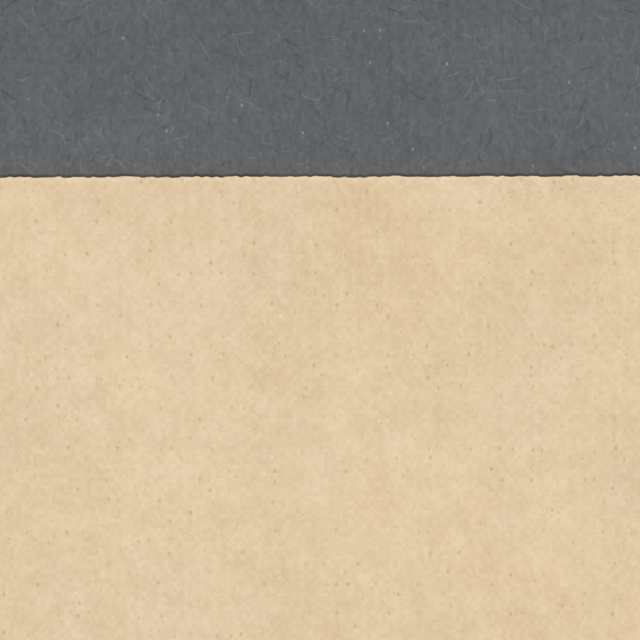
Reproduce this texture procedurally as a Shadertoy shader.

```glsl
// Two sheets of paper: a dark grey fibrous band above a warm sand-coloured sheet.
// Layered value noise gives grain and mottling; jittered grid cells scatter
// curved fibres and small flecks; a rough, shaded seam separates the sheets.

const vec3 SAND = vec3(0.882, 0.789, 0.655);
const vec3 SLATE = vec3(0.399, 0.406, 0.414);
const vec3 SEAM_SHADOW = vec3(0.25, 0.235, 0.225);

float hash(vec2 p) {
    return fract(sin(dot(p, vec2(127.1, 311.7))) * 43758.5453);
}

float noise(vec2 p) {
    vec2 cell = floor(p), f = fract(p);
    f = f * f * (3.0 - 2.0 * f);
    float low = mix(hash(cell), hash(cell + vec2(1, 0)), f.x);
    float high = mix(hash(cell + vec2(0, 1)), hash(cell + vec2(1, 1)), f.x);
    return mix(low, high, f.y);
}

// Octave sum, centred on zero
float fbm(vec2 p) {
    float sum = 0.0, weight = 0.5;
    for (int i = 0; i < 4; i++) {
        sum += weight * (noise(p) - 0.5);
        p = mat2(0.8, 0.6, -0.6, 0.8) * p * 2.03 + 17.3;
        weight *= 0.5;
    }
    return sum;
}

// Curved strokes of random direction, one per jittered cell
float fibres(vec2 uv, float scale, float width, float seed) {
    vec2 p = uv * scale, cell = floor(p);
    float sum = 0.0;
    for (int j = -1; j <= 1; j++)
    for (int i = -1; i <= 1; i++) {
        vec2 id = cell + vec2(i, j);
        vec2 key = id + seed;
        vec2 centre = id + vec2(hash(key), hash(key + 31.7));
        float angle = 6.2832 * hash(key + 57.1);
        vec2 d = p - centre;
        vec2 q = vec2(d.x * cos(angle) + d.y * sin(angle),
                      d.y * cos(angle) - d.x * sin(angle));
        q.y += (hash(key + 83.9) - 0.5) * 1.6 * q.x * q.x;
        float halfLength = mix(0.15, 0.6, hash(key + 11.3));
        float dist = length(vec2(max(abs(q.x) - halfLength, 0.0), q.y));
        float strength = pow(hash(key + 5.7), 3.0);
        sum += strength * (1.0 - smoothstep(0.0, width, dist));
    }
    return sum;
}

// Soft oval specks, kept only in a fraction of the cells
float flecks(vec2 uv, float scale, float density, float seed) {
    vec2 p = uv * scale, cell = floor(p);
    vec2 key = cell + seed;
    vec2 centre = 0.3 + 0.4 * vec2(hash(key), hash(key + 19.1));
    vec2 d = (p - cell - centre) * vec2(1.2, 0.9);
    float present = step(1.0 - density, hash(key + 43.7));
    return present * hash(key + 71.3) * (1.0 - smoothstep(0.05, 0.3, length(d)));
}

vec3 sandPaper(vec2 uv) {
    float mottling = fbm(uv * 7.0) * 0.038 + fbm(uv * 32.0 + 9.0) * 0.045;
    float grain = (noise(uv * vec2(165.0, 140.0)) - 0.5) * 0.036
                + (noise(uv * 270.0 + 40.0) - 0.5) * 0.022;
    float specks = flecks(uv, 62.0, 0.16, 3.0) * 0.085
                 + flecks(uv + 0.37, 105.0, 0.12, 29.0) * 0.065;
    float glints = flecks(uv + 0.11, 85.0, 0.13, 61.0) * 0.04;
    float warmth = fbm(uv * 5.0 + 23.0) * 0.025;
    return SAND + (mottling + grain - specks + glints) * vec3(0.95, 1.0, 1.08)
         + warmth * vec3(0.1, -0.2, -0.8);
}

vec3 slatePaper(vec2 uv) {
    float mottling = fbm(uv * 14.0 + 5.0) * 0.035;
    float grain = (noise(uv * 175.0 + 7.0) - 0.5) * 0.035
                + (noise(uv * vec2(260.0, 90.0)) - 0.5) * 0.03;
    float light = fibres(uv, 34.0, 0.09, 13.0) * 0.055
                + fibres(uv + 0.23, 58.0, 0.14, 47.0) * 0.04;
    float dark = fibres(uv + 0.51, 40.0, 0.12, 91.0) * 0.045;
    float glints = flecks(uv, 75.0, 0.04, 17.0) * 0.16;
    return SLATE + (mottling + grain + light - dark + glints - 0.012)
                 * vec3(1.0, 1.02, 1.03);
}

void mainImage(out vec4 fragColor, in vec2 fragCoord) {
    vec2 uv = fragCoord / iResolution.xy;
    float pixel = 1.0 / iResolution.y;

    // Slightly tilted, ragged seam
    float seam = 0.7228 + 0.0025 * uv.x
               + (noise(vec2(uv.x * 130.0, 2.0)) - 0.5) * 0.0024
               + (noise(vec2(uv.x * 32.0, 8.0)) - 0.5) * 0.0014;
    float height = uv.y - seam;

    // Shadow under the upper sheet, pale lip on the lower one
    float shadowDepth = 0.55 + 0.4 * noise(vec2(uv.x * 45.0, 4.0));
    float shadow = shadowDepth * (1.0 - smoothstep(0.001, 0.0065, height));
    float lip = smoothstep(-0.010, -0.002, height) * 0.022;

    vec3 upper = mix(slatePaper(uv), SEAM_SHADOW, shadow);
    vec3 lower = sandPaper(uv) + lip;
    float blend = max(pixel, 0.0014);
    vec3 color = mix(lower, upper, smoothstep(-blend, blend, height));
    fragColor = vec4(clamp(color, 0.0, 1.0), 1.0);
}
```
